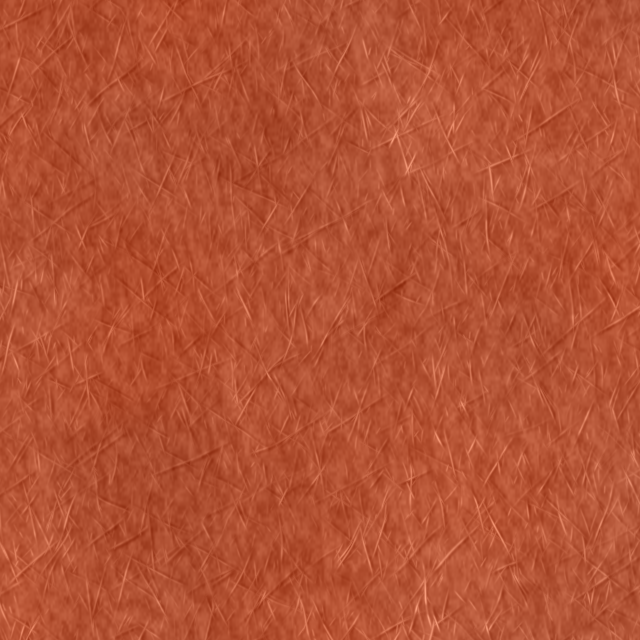
Write a Shadertoy shader that draws this texture.

```glsl
// Close view of reddish skin: a mottled, finely streaked ground crossed by
// scattered creases. Each crease is a tapered segment in a jittered grid,
// drawn as a broken glint along one edge and a soft shadow along the other.

const vec3 SKIN = vec3(0.700, 0.317, 0.197);
const vec3 LIGHT_TINT = vec3(0.96, 1.04, 1.0);  // direction of tonal change
const vec3 FLUSH_TINT = vec3(0.030, -0.030, -0.050);
const float MOTTLE = 0.100;        // broad light and dark patches
const float STREAK = 0.095;        // upright fibres between creases
const float GRAIN = 0.070;         // finest texture
const float GLINT = 0.150;         // crease highlight
const float SHADOW = 0.060;        // crease shadow
const float CREASE_WIDTH = 0.0016; // in canvas heights
const float WOBBLE = 0.007;        // bending of the creases

float hash1(vec2 p) {
    vec3 q = fract(p.xyx * 0.1031);
    q += dot(q, q.yzx + 33.33);
    return fract((q.x + q.y) * q.z);
}

vec2 hash2(vec2 p) {
    return vec2(hash1(p), hash1(p + 71.7));
}

float noise(vec2 p) {
    vec2 i = floor(p), f = fract(p);
    f = f * f * (3.0 - 2.0 * f);
    float low = mix(hash1(i), hash1(i + vec2(1, 0)), f.x);
    float high = mix(hash1(i + vec2(0, 1)), hash1(i + vec2(1, 1)), f.x);
    return mix(low, high, f.y);
}

float fbm(vec2 p) {
    float sum = 0.0, amp = 0.5;
    for (int i = 0; i < 4; i++) {
        sum += amp * noise(p);
        p = mat2(0.8, 0.6, -0.6, 0.8) * p * 2.03 + 17.3;
        amp *= 0.5;
    }
    return sum / 0.9375;
}

// Glint (x) and shadow (y) of two creases per cell, angles in degrees.
vec2 creases(vec2 p, float cells, float angle, float spread, float width) {
    vec2 g = p * cells, home = floor(g), result = vec2(0);
    for (int y = -1; y <= 1; y++)
    for (int x = -1; x <= 1; x++)
    for (int k = 0; k < 2; k++) {
        vec2 cell = home + vec2(x, y);
        vec2 seed = cell + 57.0 * float(k) + angle * 1.37 + 200.0;
        vec2 place = hash2(seed), trait = hash2(seed + 31.3);
        float turn = radians(angle + spread * (trait.x - 0.5));
        vec2 dir = vec2(cos(turn), sin(turn));
        vec2 rel = g - cell - place;
        float reach = mix(0.25, 0.9, trait.y * trait.y);
        float along = abs(dot(rel, dir)) / reach;
        float across = dot(rel, vec2(-dir.y, dir.x)) / (cells * width);
        float taper = 1.0 - smoothstep(0.35, 1.0, along);
        float strength = taper * mix(0.3, 1.0, hash1(seed + 11.9));
        float lit = exp(-across * across);
        float side = (across + 2.0) / 1.6;
        float dark = exp(-side * side);
        result = max(result, strength * vec2(lit, dark));
    }
    return result;
}

void mainImage(out vec4 fragColor, in vec2 fragCoord) {
    vec2 uv = fragCoord / iResolution.y;
    vec2 bend = vec2(noise(uv * 19.0), noise(uv * 19.0 + 43.0)) - 0.5;
    vec2 p = uv + WOBBLE * bend;

    // Ground: patches, upright fibres, grain
    float patches = fbm(uv * vec2(4.5, 3.6) + 5.0) - 0.5;
    float flush = fbm(uv * 4.0 + 60.0) - 0.5;
    vec2 slanted = mat2(0.98, -0.17, 0.17, 0.98) * p;
    float fibres = noise(slanted * vec2(105.0, 46.0)) - 0.5;
    float grain = noise(p * vec2(260.0, 150.0) + 9.0) - 0.5;
    float tone = MOTTLE * patches + STREAK * fibres + GRAIN * grain;

    // Creases: two steep families, long diagonals, a weaker cross family
    vec2 steepLeft = creases(p, 12.0, 106.0, 26.0, CREASE_WIDTH);
    vec2 steepRight = creases(p, 12.0, 68.0, 24.0, CREASE_WIDTH);
    vec2 diagonal = creases(p, 8.0, 35.0, 24.0, CREASE_WIDTH * 1.2);
    vec2 crossing = creases(p, 10.0, 141.0, 32.0, CREASE_WIDTH);
    vec2 flecks = creases(p, 32.0, 88.0, 75.0, CREASE_WIDTH * 0.9);

    vec2 relief = max(steepLeft, steepRight);
    relief = max(relief, diagonal * vec2(0.65, 1.25));
    relief = max(relief, crossing * vec2(0.5, 0.9));
    relief = max(relief, flecks * vec2(0.6, 0.45));

    // Highlights break up along each crease and fade in the dark patches
    float broken = smoothstep(0.2, 0.8, noise(p * vec2(75.0, 60.0) + 21.0));
    float sheen = mix(0.25, 1.15, broken) * (1.0 + 1.5 * patches);
    tone += GLINT * relief.x * sheen - SHADOW * relief.y * (1.0 - relief.x);

    vec3 color = SKIN + LIGHT_TINT * tone + FLUSH_TINT * flush;
    fragColor = vec4(clamp(color, 0.0, 1.0), 1.0);
}
```
